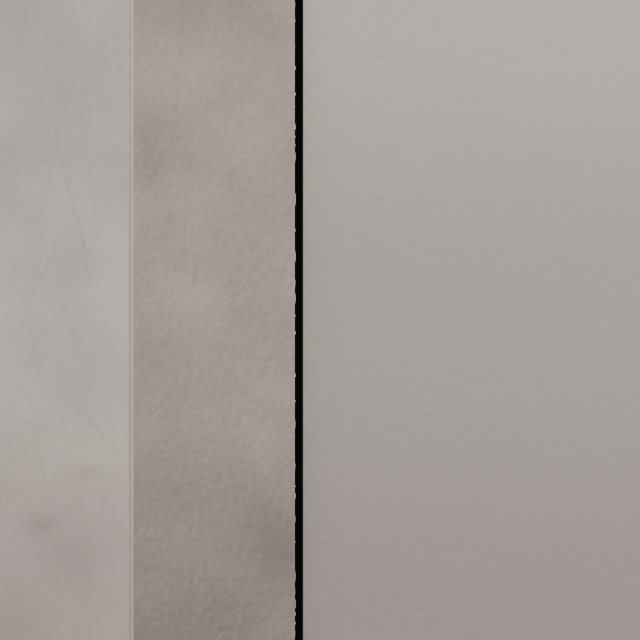
Reproduce this texture procedurally as a WebGL 1 fragment shader.

```glsl
precision highp float;

uniform vec2 u_resolution;

// Layout, in canvas units
const float SEAM_LEFT = 0.1995;
const float SEAM_RIGHT = 0.2085;
const float GAP_LEFT = 0.4610;
const float GAP_RIGHT = 0.4735;

// Palette
const vec3 PLASTER_TOP = vec3(0.675, 0.655, 0.635);
const vec3 PLASTER_MID = vec3(0.695, 0.676, 0.658);
const vec3 PLASTER_LOW = vec3(0.640, 0.607, 0.590);
const vec3 STRIP_TOP = vec3(0.645, 0.612, 0.595);
const vec3 STRIP_MID = vec3(0.626, 0.590, 0.576);
const vec3 STRIP_LOW = vec3(0.555, 0.520, 0.500);
const vec3 PANEL_TOP = vec3(0.702, 0.683, 0.664);
const vec3 PANEL_MID = vec3(0.652, 0.634, 0.614);
const vec3 PANEL_LOW = vec3(0.622, 0.588, 0.578);
const vec3 SEAM_COLOR = vec3(0.715, 0.690, 0.672);
const vec3 GAP_COLOR = vec3(0.022, 0.022, 0.020);

// Surface detail
const float CLOUD_PLASTER = 0.060;
const float CLOUD_STRIP = 0.085;
const float GRAIN_PLASTER = 0.022;
const float GRAIN_STRIP = 0.045;
const float GRAIN_PANEL = 0.010;
const float CRACK_DEPTH = 0.035;

float hash(vec2 p) {
  vec3 q = fract(p.xyx * 0.1031);
  q += dot(q, q.yzx + 33.33);
  return fract((q.x + q.y) * q.z);
}

float noise(vec2 p) {
  vec2 i = floor(p), f = fract(p);
  f = f * f * (3.0 - 2.0 * f);
  return mix(mix(hash(i), hash(i + vec2(1.0, 0.0)), f.x),
             mix(hash(i + vec2(0.0, 1.0)), hash(i + 1.0), f.x), f.y);
}

// Layered noise centred on zero
float clouds(vec2 p) {
  float sum = 0.0, amp = 0.5;
  for (int i = 0; i < 5; i++) {
    sum += amp * (noise(p) - 0.5);
    p = mat2(1.6, 1.2, -1.2, 1.6) * p + 17.3;
    amp *= 0.5;
  }
  return sum;
}

float segment(vec2 p, vec2 a, vec2 b) {
  vec2 d = b - a;
  return length(p - a - d * clamp(dot(p - a, d) / dot(d, d), 0.0, 1.0));
}

float blob(vec2 p, vec2 center, vec2 radius) {
  vec2 d = (p - center) / radius;
  return exp(-dot(d, d));
}

vec3 ramp(vec3 low, vec3 mid, vec3 top, float y) {
  return mix(mix(low, mid, smoothstep(0.0, 0.5, y)), top, smoothstep(0.5, 1.0, y));
}

vec3 plaster(vec2 p, float grain) {
  vec3 color = ramp(PLASTER_LOW, PLASTER_MID, PLASTER_TOP, p.y);
  color += CLOUD_PLASTER * clouds(p * vec2(9.0, 7.0));
  color += 0.012 * smoothstep(0.05, 0.2, p.x) - 0.006;
  vec2 w = p + 0.012 * vec2(clouds(p * 30.0), clouds(p * 30.0 + 9.0));
  color -= 0.040 * blob(w, vec2(0.062, 0.180), vec2(0.024, 0.016));
  color -= 0.025 * blob(w, vec2(0.137, 0.262), vec2(0.020, 0.014));
  // Hairline cracks
  float d = segment(w, vec2(0.085, 0.805), vec2(0.098, 0.727));
  d = min(d, segment(w, vec2(0.098, 0.727), vec2(0.130, 0.622)));
  d = min(d, segment(w, vec2(0.130, 0.622), vec2(0.137, 0.570)));
  d = min(d, segment(w, vec2(0.137, 0.345), vec2(0.197, 0.280)));
  color -= CRACK_DEPTH * (1.0 - smoothstep(0.0005, 0.0025, d)) * noise(p * 60.0);
  return color + GRAIN_PLASTER * grain;
}

vec3 strip(vec2 p, float grain) {
  vec3 color = ramp(STRIP_LOW, STRIP_MID, STRIP_TOP, p.y);
  color += CLOUD_STRIP * clouds(p * vec2(8.0, 9.0) + 31.0);
  color += 0.025 * blob(p, vec2(0.300, 0.480), vec2(0.060, 0.080));
  color += 0.020 * blob(p, vec2(0.420, 0.330), vec2(0.070, 0.120));
  color -= 0.025 * blob(p, vec2(0.234, 0.735), vec2(0.018, 0.035));
  color -= 0.030 * blob(p, vec2(0.430, 0.150), vec2(0.050, 0.040));
  // Relief lit from the upper left
  vec2 q = p * 130.0;
  float relief = noise(q) - noise(q + vec2(-0.5, 0.5));
  return color + GRAIN_STRIP * (0.55 * grain + 0.6 * relief * mix(1.0, 0.5, p.y));
}

vec3 panel(vec2 p, float grain) {
  vec3 color = ramp(PANEL_LOW, PANEL_MID, PANEL_TOP, p.y);
  color += 0.014 * (p.x - 0.75) + 0.008 * clouds(p * 3.0);
  color -= vec3(0.022, 0.028, 0.026) * exp(-(p.x - GAP_RIGHT) / 0.020);
  return color + GRAIN_PANEL * grain;
}

void main() {
  vec2 p = gl_FragCoord.xy / u_resolution;
  float aa = 0.75 / u_resolution.x;
  float grain = noise(p * 420.0) + 0.5 * noise(p * 230.0 + 7.0) - 0.75;

  vec3 color = plaster(p, grain);
  color = mix(color, strip(p, grain), smoothstep(-aa, aa, p.x - SEAM_RIGHT));

  // Pale bead with a fine groove
  float bead = smoothstep(-aa, aa, p.x - SEAM_LEFT) * smoothstep(-aa, aa, SEAM_RIGHT - p.x);
  color = mix(color, SEAM_COLOR - 0.06 * (1.0 - p.y) + 0.01 * grain, 0.75 * bead);
  color -= 0.050 * (1.0 - smoothstep(0.0006, 0.0022, abs(p.x - 0.2035)));

  // Dark gap with a chipped left edge
  color = mix(color, panel(p, grain), smoothstep(-aa, aa, p.x - GAP_RIGHT));
  float chip = 0.0016 * smoothstep(0.55, 0.9, noise(vec2(3.0, p.y * 150.0)));
  float gap = smoothstep(-aa, aa, p.x - GAP_LEFT - chip)
            * smoothstep(-0.0012, 0.0012, GAP_RIGHT - p.x);
  vec3 gapColor = GAP_COLOR + 0.10 * smoothstep(0.0035, 0.0, GAP_RIGHT - p.x);
  color = mix(color, gapColor, gap);

  gl_FragColor = vec4(color, 1.0);
}
```
